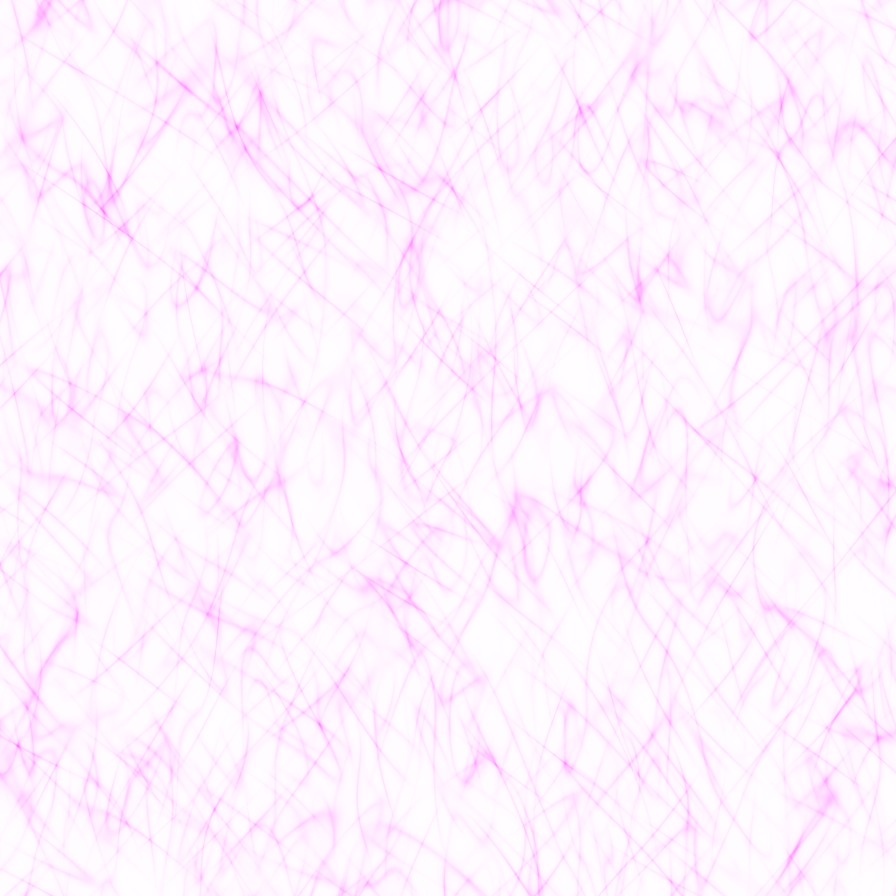
Give the GLSL for this texture, as a three.js fragment shader.

```glsl
// Pale magenta fibres crossing in several slanted directions on white.
varying vec2 vUv;

// Random unit gradient for a lattice cell
vec2 cellGradient(vec2 cell) {
  vec3 p = fract(cell.xyx * vec3(0.1031, 0.1030, 0.0973));
  p += dot(p, p.yzx + 33.33);
  float angle = 6.2832 * fract((p.x + p.y) * p.z);
  return vec2(cos(angle), sin(angle));
}

// Gradient noise, roughly -0.7 to 0.7
float gradientNoise(vec2 p) {
  vec2 i = floor(p);
  vec2 f = p - i;
  vec2 u = f * f * f * (f * (f * 6.0 - 15.0) + 10.0);
  float a = dot(cellGradient(i), f);
  float b = dot(cellGradient(i + vec2(1.0, 0.0)), f - vec2(1.0, 0.0));
  float c = dot(cellGradient(i + vec2(0.0, 1.0)), f - vec2(0.0, 1.0));
  float d = dot(cellGradient(i + 1.0), f - 1.0);
  return mix(mix(a, b, u.x), mix(c, d, u.x), u.y);
}

// One sheet of fibres: thin level lines of noise stretched along a direction
float fibres(vec2 uv, float angle, float seed) {
  vec2 along = vec2(cos(angle), sin(angle));
  vec2 p = vec2(dot(uv, along), dot(uv, vec2(-along.y, along.x)));
  p += 40.0 + seed * vec2(7.37, 11.71);

  // Steep fibres are shorter and wander more
  float steepness = pow(abs(along.y), 6.0);
  float n = gradientNoise(p * vec2(mix(2.4, 6.0, steepness), 21.0)) - 0.08;
  float line = 1.0 / (1.0 + 1300.0 * n * n);

  // Fade the fibres in and out along their length
  float fade = smoothstep(-0.3, 0.5, gradientNoise(p * vec2(8.0, 15.0) + 91.3));
  return line * fade;
}

void main() {
  // Directions fan from rising to falling diagonals, with none near horizontal
  float density = 0.0;
  for (int i = 0; i < 10; i++) {
    float layer = float(i);
    density += fibres(vUv, radians(45.0 + layer * 11.3), layer);
  }

  // Crossings build up to a stronger tint
  float tint = 0.006 + 0.06 * density + 0.035 * density * density;
  gl_FragColor = vec4(1.0, 1.0 - min(tint, 0.8), 1.0, 1.0);
}
```
